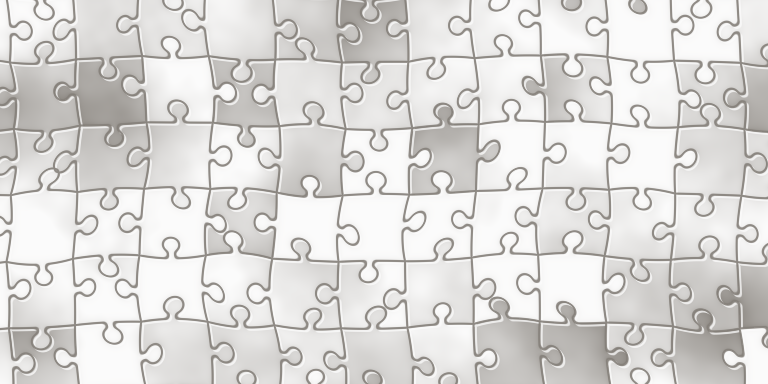
Give the GLSL for this pattern, as a Shadertoy shader.

```glsl
const float ROWS = 5.78;
const vec2 GRID_OFFSET = vec2(0.15, 0.89);

float hash(vec2 p) {
    vec3 q = fract(vec3(p.xyx) * 0.1031);
    q += dot(q, q.yzx + 33.33);
    return fract((q.x + q.y) * q.z);
}

float noise(vec2 p) {
    vec2 i = floor(p), f = fract(p);
    f = f * f * (3.0 - 2.0 * f);
    return mix(mix(hash(i), hash(i + vec2(1, 0)), f.x),
               mix(hash(i + vec2(0, 1)), hash(i + vec2(1, 1)), f.x), f.y);
}

float clouds(vec2 p) {
    float sum = 0.0, weight = 0.55;
    for (int i = 0; i < 4; i++) {
        sum += weight * noise(p);
        p = mat2(1.6, 1.2, -1.2, 1.6) * p + 7.3;
        weight *= 0.48;
    }
    return sum;
}

float smoothMin(float a, float b, float k) {
    float h = max(k - abs(a - b), 0.0) / k;
    return min(a, b) - 0.25 * h * h * k;
}

// Round head on a narrow neck, rising along +y from the seam
float tabShape(vec2 p, float radius) {
    float head = length(p * vec2(0.94, 1.06) - vec2(0.0, 0.215)) - radius;
    vec2 q = abs(p - vec2(0.0, 0.06)) - vec2(0.052, 0.13);
    float neck = length(max(q, 0.0)) + min(max(q.x, q.y), 0.0);
    return smoothMin(head, neck, 0.05);
}

// Signed distance to the nearest seam; positive on its far side
float seam(float across, float along, float seed) {
    vec2 id = vec2(round(across), floor(along)) + seed;
    float t = fract(along) - 0.5;
    float direction = hash(id) < 0.5 ? -1.0 : 1.0;
    float bend = 0.12 * (hash(id + 11.7) - 0.5) * (1.0 - 4.0 * t * t);
    float s = direction * (across - round(across) - bend);
    float shift = 0.09 * (hash(id + 23.1) - 0.5);
    float lean = 0.7 * (hash(id + 41.9) - 0.5);
    float radius = mix(0.115, 0.14, hash(id + 67.3));
    float tab = tabShape(vec2(t - shift - lean * max(s, 0.0), s), radius);
    return direction * smoothMin(s, tab, 0.07);
}

vec2 seams(vec2 p) {
    return vec2(seam(p.x, p.y, 100.0), seam(p.y, p.x, 357.0));
}

float seamDistance(vec2 p) {
    vec2 d = abs(seams(p));
    return min(d.x, d.y);
}

float stroke(float d, float halfWidth, float blur) {
    return 1.0 - smoothstep(halfWidth - blur, halfWidth + blur, d);
}

// Piece owning the point, including tabs that reach into neighbours
vec2 pieceId(vec2 p) {
    return round(p) + step(0.0, seams(p)) - 1.0;
}

float pieceTone(vec2 p, vec2 id) {
    float tint = hash(id + 205.0);
    float tone = 0.905 + 0.42 * (clouds(p * 0.62 + 3.0) - 0.5);
    tone += 0.17 * (tint - 0.5);
    tone += 0.16 * step(0.9, tint);
    // Soft shading fades across the darker pieces
    vec2 local = p - id - 0.5;
    float angle = 6.2832 * hash(id + 91.0);
    float slope = dot(local, vec2(cos(angle), sin(angle)));
    tone -= step(tint, 0.16) * (0.08 + 0.12 * slope);
    return clamp(tone, 0.6, 0.985);
}

vec3 warmGrey(float tone) {
    return vec3(tone) - (1.0 - tone) * vec3(0.0, 0.04, 0.09);
}

void mainImage(out vec4 fragColor, in vec2 fragCoord) {
    float pixel = ROWS / iResolution.y;
    vec2 p = fragCoord * pixel - GRID_OFFSET;
    p += 0.055 * sin(p.yx * vec2(1.5, 1.1) + vec2(0.4, 2.0));

    float tone = pieceTone(p, pieceId(p));

    // Pressed edge: soft shade, bright rim, then the dark cut
    float blur = 0.65 * pixel;
    float cut = seamDistance(p);
    float rim = stroke(seamDistance(p + vec2(-0.032, 0.032)), 0.016, blur);
    tone -= 0.07 * exp(-cut * 28.0);
    tone = mix(tone, 0.99, 0.75 * rim);
    tone = mix(tone, 0.52, 0.9 * stroke(cut, 0.016, blur));

    fragColor = vec4(warmGrey(tone), 1.0);
}
```
